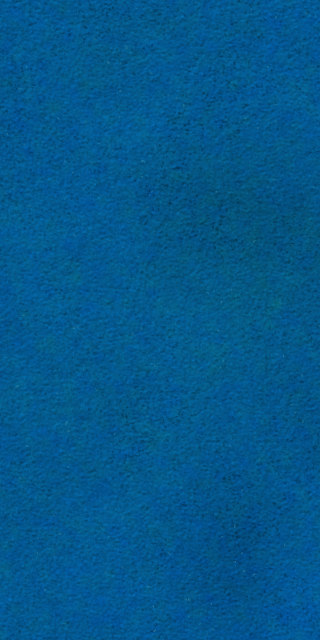
This texture is drawn by a WebGL 2 fragment shader. Its source:

```glsl
#version 300 es
precision highp float;

uniform vec2 u_resolution;
out vec4 fragColor;

#define BASE_COLOR vec3(0.014, 0.350, 0.557)
#define TEAL_SHIFT vec3(0.004, 0.014, -0.020)
#define FLECK_COLOR vec3(0.16, 0.50, 0.62)
#define GRAIN_CELLS 118.0
#define PIT_CELLS 92.0
#define FLECK_CELLS 56.0
#define GRAIN_CONTRAST 0.092
#define MOTTLE_CONTRAST 0.034
#define CLOUD_CONTRAST 0.035
#define STAIN_DEPTH 0.105
#define PIT_DEPTH 0.27

vec3 hash3(vec2 cell) {
    vec3 h = fract(cell.xyx * vec3(0.1031, 0.1030, 0.0973));
    h += dot(h, h.yxz + 33.33);
    return fract((h.xxy + h.yzz) * h.zyx);
}

// Cellular bumps: one randomly signed round bump per cell, zero on average
float bumps(vec2 p) {
    vec2 cell = floor(p);
    float sum = 0.0;
    for (int y = -1; y <= 1; y++) {
        for (int x = -1; x <= 1; x++) {
            vec2 neighbor = cell + vec2(x, y);
            vec3 h = hash3(neighbor);
            vec2 d = p - neighbor - h.xy;
            float falloff = max(0.0, 1.0 - dot(d, d));
            sum += (h.z * 2.0 - 1.0) * falloff * falloff;
        }
    }
    return sum;
}

// Sparse soft dots: only a given share of the cells carries one
float dots(vec2 p, float share, float radius) {
    vec2 cell = floor(p);
    float cover = 0.0;
    for (int y = -1; y <= 1; y++) {
        for (int x = -1; x <= 1; x++) {
            vec2 neighbor = cell + vec2(x, y);
            vec3 h = hash3(neighbor + 71.0);
            float strength = max(0.0, 1.0 - h.z / share);
            float d = length(p - neighbor - h.xy);
            cover = max(cover, strength * (1.0 - smoothstep(0.1 * radius, radius, d)));
        }
    }
    return cover;
}

// Layered sines, each layer bent by the one before
float clouds(vec2 p) {
    float sum = 0.0;
    float weight = 0.5;
    for (int i = 0; i < 4; i++) {
        p += 0.6 * sin(p.yx * 1.3 + float(i) * 1.9);
        sum += weight * sin(p.x) * cos(p.y);
        p = mat2(1.5, 1.1, -1.1, 1.5) * p + 2.7;
        weight *= 0.62;
    }
    return sum;
}

float stain(vec2 p, vec2 center, vec2 radius) {
    vec2 d = (p - center) / radius;
    return exp(-dot(d, d));
}

void main() {
    // Canvas width is one unit
    vec2 p = gl_FragCoord.xy / u_resolution.x;
    vec2 bent = p + 0.02 * vec2(bumps(p * 11.0), bumps(p * 11.0 + 40.0));
    vec2 ragged = p + 0.004 * vec2(bumps(p * 130.0 + 9.0), bumps(p * 130.0 + 57.0));

    // Broad tone: clouds and soft stains
    float cloud = clouds(p * 4.0 + 1.0);
    float stains = stain(bent, vec2(0.80, 1.30), vec2(0.34, 0.20))
                 + 0.7 * stain(bent, vec2(1.00, 0.72), vec2(0.22, 0.28))
                 + 0.9 * stain(bent, vec2(0.73, 0.30), vec2(0.16, 0.24))
                 - 0.5 * stain(bent, vec2(0.92, 0.14), vec2(0.13, 0.12));
    float mottle = bumps(p * 9.0) * 0.5 + bumps(p * 24.0 + 13.0) * 0.5
                 + bumps(p * 52.0 + 27.0) * 0.7;

    // Fine relief, lit from the upper left
    vec2 slanted = mat2(0.88, 0.30, -0.30, 1.08) * p * GRAIN_CELLS;
    float relief = bumps(slanted) - bumps(slanted + vec2(-0.40, 0.50));
    float grain = relief + 0.75 * bumps(p * GRAIN_CELLS * 1.7 + 5.0);

    // Small ragged pits gather in loose patches
    float patches = smoothstep(-0.5, 0.7, bumps(p * 7.0 + 31.0) + 0.5 * stains);
    float pits = dots(ragged * PIT_CELLS * vec2(0.9, 1.15), 0.5, 0.62);
    pits *= mix(0.45, 1.0, patches);

    float tone = 1.02 + CLOUD_CONTRAST * cloud - STAIN_DEPTH * stains
               + MOTTLE_CONTRAST * mottle + GRAIN_CONTRAST * grain - PIT_DEPTH * pits;

    // Hue drifts between teal and pure blue
    float teal = stain(p, vec2(0.68, 1.10), vec2(0.45, 0.45))
               - 0.7 * stain(p, vec2(0.85, 0.10), vec2(0.35, 0.25))
               + 0.5 * clouds(p.yx * 5.0 + 8.0) + 0.9 * bumps(p * 38.0 + 3.0) - 0.2;
    vec3 color = (BASE_COLOR + TEAL_SHIFT * teal) * tone;

    // Rare pale flecks
    float flecks = dots(ragged * FLECK_CELLS + 19.0, 0.04, 0.28);
    color = mix(color, FLECK_COLOR, 0.8 * flecks);

    fragColor = vec4(clamp(color, 0.0, 1.0), 1.0);
}
```
